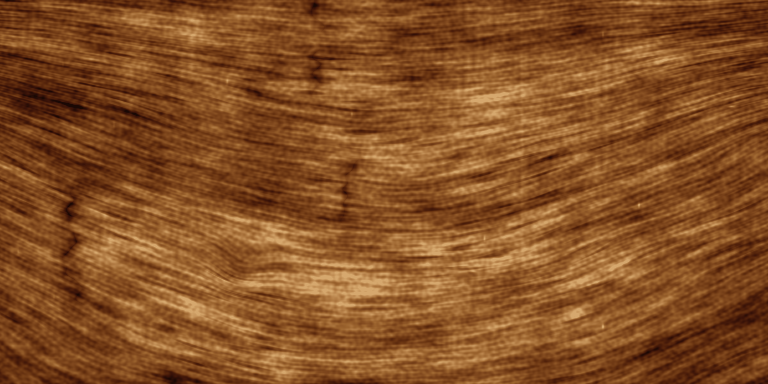
This texture is drawn by a WebGL 1 fragment shader. Its source:

```glsl
precision highp float;

// Aged brown timber whose grain sags in a wide bowl across the board.
// A bent height coordinate carries stretched gradient noise for the fibres;
// seams, ragged stains, nicks and edge shading are layered into one tone.

uniform vec2 u_resolution;

const vec3 SOOT   = vec3(0.10, 0.03, 0.015);
const vec3 UMBER  = vec3(0.22, 0.07, 0.03);
const vec3 BARK   = vec3(0.32, 0.13, 0.04);
const vec3 WALNUT = vec3(0.42, 0.21, 0.07);
const vec3 TEAK   = vec3(0.51, 0.29, 0.12);
const vec3 OAK    = vec3(0.61, 0.39, 0.18);
const vec3 HONEY  = vec3(0.72, 0.51, 0.29);
const vec3 STRAW  = vec3(0.84, 0.66, 0.43);

vec2 hash2(vec2 p) {
  vec2 h = vec2(dot(p, vec2(127.1, 311.7)), dot(p, vec2(269.5, 183.3)));
  return fract(sin(h) * 43758.55);
}

float cornerSlope(vec2 cell, vec2 offset) {
  float angle = 6.2832 * hash2(cell).x;
  return dot(vec2(cos(angle), sin(angle)), offset);
}

// Gradient noise, roughly -0.7 to 0.7
float gradientNoise(vec2 p) {
  vec2 i = floor(p), f = fract(p);
  vec2 u = f * f * f * (f * (f * 6.0 - 15.0) + 10.0);
  vec2 e = vec2(1.0, 0.0);
  float low = mix(cornerSlope(i, f), cornerSlope(i + e, f - e), u.x);
  float high = mix(cornerSlope(i + e.yx, f - e.yx), cornerSlope(i + 1.0, f - 1.0), u.x);
  return mix(low, high, u.y);
}

float glow(vec2 p, vec2 centre, vec2 size) {
  vec2 q = (p - centre) / size;
  return exp(-dot(q, q));
}

// Height measured across the grain: level at the top, bowed below
float grainHeight(vec2 p) {
  float d = p.x - 1.0;
  float bow = 0.38 * smoothstep(-0.6, 0.35, p.y) * (1.0 - smoothstep(0.6, 1.2, p.y));
  float wobble = 0.022 * gradientNoise(p * vec2(2.3, 4.0));
  return p.y - bow * d * d / (1.0 + 0.3 * d * d) + wobble;
}

// Fine fibres of several lengths, g = (along, across)
float fibres(vec2 g) {
  return 0.30 * gradientNoise(g * vec2(1.3, 10.0))
       + 0.28 * gradientNoise(g * vec2(2.6, 27.0) + 5.0)
       + 0.40 * gradientNoise(g * vec2(5.0, 58.0) + 13.0)
       + 0.36 * gradientNoise(g * vec2(13.0, 115.0) + 31.0);
}

// Short dark pores gathered in patches
float pores(vec2 g, vec2 p) {
  float patches = smoothstep(-0.25, 0.35, gradientNoise(p * vec2(2.5, 4.5) + 17.0));
  return patches * smoothstep(0.12, 0.5, gradientNoise(g * vec2(8.0, 72.0) + 47.0));
}

// Growth line: crisp below, soft above
float seam(float across, float centre, float width) {
  float d = (across - centre) / width;
  return exp(-abs(d) * (d < 0.0 ? 1.8 : 0.7));
}

// Ragged stain running across the grain
float stain(vec2 p, vec2 centre, float halfHeight, float width) {
  float drift = 0.07 * gradientNoise(vec2(centre.x * 7.3, p.y * 8.0))
              + 0.035 * gradientNoise(p * vec2(9.0, 34.0));
  float d = (p.x - centre.x + drift) / width;
  float taper = 1.0 - smoothstep(0.4, 1.0, abs(p.y - centre.y) / halfHeight);
  float wear = clamp(0.65 + 1.1 * gradientNoise(p * vec2(14.0, 26.0)), 0.0, 1.0);
  return taper * wear * exp(-abs(d));
}

// Tiny pale nicks scattered over the board
float nicks(vec2 p) {
  float sum = 0.0;
  for (int i = 0; i < 16; i++) {
    vec2 r = hash2(vec2(float(i), 4.7));
    vec2 size = mix(vec2(0.003, 0.007), vec2(0.012, 0.003), step(0.5, fract(r.x * 9.0)));
    sum += (0.3 + 0.7 * r.y) * glow(p, r.yx * vec2(2.0, 1.0), size);
  }
  return sum;
}

float stepTo(float tone, float level) {
  return clamp(tone * 5.0 - level, 0.0, 1.0);
}

vec3 woodColour(float tone) {
  vec3 c = mix(SOOT, UMBER, stepTo(tone, -1.0));
  c = mix(c, BARK, stepTo(tone, 0.0));
  c = mix(c, WALNUT, stepTo(tone, 1.0));
  c = mix(c, TEAK, stepTo(tone, 2.0));
  c = mix(c, OAK, stepTo(tone, 3.0));
  c = mix(c, HONEY, stepTo(tone, 4.0));
  return mix(c, STRAW, stepTo(tone, 5.0));
}

void main() {
  vec2 p = gl_FragCoord.xy / u_resolution.y;
  vec2 edge = 2.0 * gl_FragCoord.xy / u_resolution - 1.0;
  float across = grainHeight(p) + 0.03 * glow(p, vec2(0.63, 0.31), vec2(0.07));
  vec2 g = vec2(p.x, across);

  // Fibres, blotches and grit
  float tone = 0.70 + fibres(g) - 0.38 * pores(g, p);
  tone += 0.30 * gradientNoise(p * vec2(5.0, 8.0)) + 0.20 * gradientNoise(p * vec2(19.0, 27.0));
  tone += 0.26 * gradientNoise(p * vec2(75.0, 95.0));

  // Broad light and shade
  tone += 0.24 * glow(p, vec2(0.95, 0.25), vec2(0.65, 0.17));
  tone += 0.12 * glow(p, vec2(1.3, 0.68), vec2(0.45, 0.25));
  tone -= 0.30 * glow(g, vec2(0.35, 0.53), vec2(0.6, 0.08));
  tone -= 0.22 * dot(edge * edge, edge * edge);

  // Seams, stains, knot and scratches
  float broken = 0.7 + 0.8 * gradientNoise(p * vec2(5.0, 9.0) + 23.0);
  tone -= 0.42 * broken * seam(across, 0.40, 0.013) * smoothstep(0.5, 0.9, p.x);
  tone -= 0.36 * broken * seam(across, 0.51, 0.011) * smoothstep(0.9, 1.3, p.x);
  tone -= 0.75 * stain(p, vec2(0.19, 0.38), 0.25, 0.022);
  tone -= 0.65 * stain(p, vec2(0.92, 0.50), 0.14, 0.018);
  tone -= 0.60 * stain(p, vec2(0.83, 0.92), 0.22, 0.022);
  tone -= 0.22 * glow(p, vec2(0.63, 0.31), vec2(0.035, 0.04));
  tone += 0.10 * glow(p, vec2(1.36, 0.6), vec2(0.005, 0.35));
  tone += 0.40 * nicks(p);

  gl_FragColor = vec4(woodColour(tone), 1.0);
}
```
